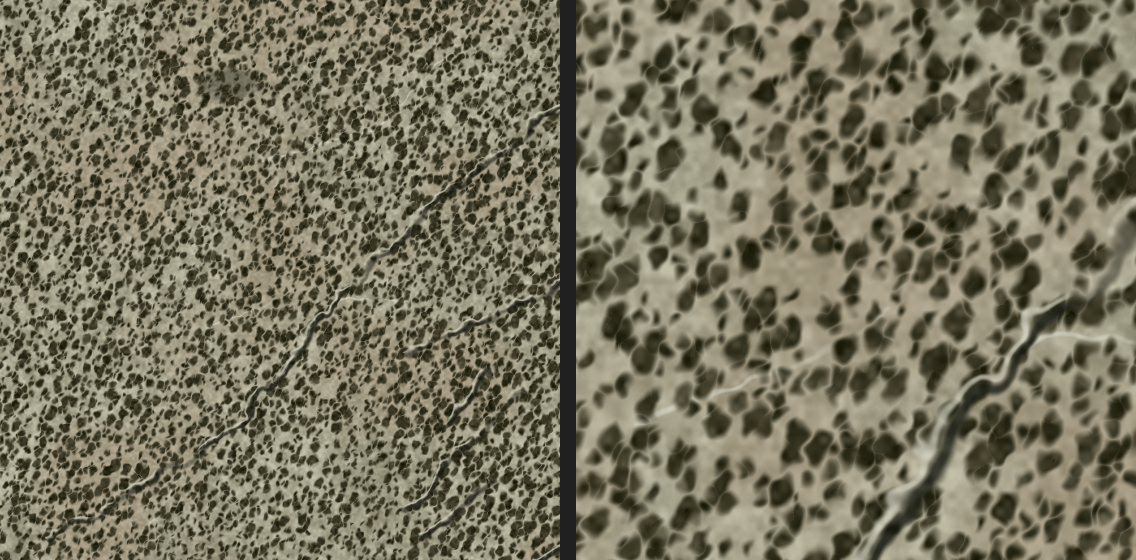
Left: the whole. Right: its middle third, enlarged.
This texture is drawn by a three.js fragment shader. Its source:

```glsl
// Dry scrubland seen from the air: dark shrubs dotted over pale, grainy soil.
// Shrubs are jittered grid cells in two sizes; gullies and trails are warped
// line segments, shaded on the lower right and lit on the upper left.

varying vec2 vUv;

const vec3 SOIL_PALE = vec3(0.73, 0.72, 0.635);
const vec3 SOIL_MID = vec3(0.57, 0.555, 0.465);
const vec3 SOIL_WARM = vec3(0.65, 0.595, 0.50);
const vec3 SHRUB_DARK = vec3(0.11, 0.11, 0.04);
const vec3 SHRUB_LIGHT = vec3(0.31, 0.29, 0.21);
const vec3 GULLY_SHADE = vec3(0.13, 0.135, 0.10);
const vec3 CREST_LIGHT = vec3(0.80, 0.80, 0.74);
const vec3 PATCH_GREY = vec3(0.34, 0.34, 0.28);

const float BIG_CELLS = 50.0;
const float SMALL_CELLS = 88.0;
const float SHRUB_SOFT = 0.0028;
const vec2 SHADE_SHIFT = vec2(0.003, -0.004);

vec2 hash2(vec2 p) {
  vec3 q = fract(p.xyx * vec3(0.1031, 0.1030, 0.0973));
  q += dot(q, q.yzx + 33.33);
  return fract((q.xx + q.yz) * q.zy);
}

// Two independent channels of smooth value noise
vec2 noise2(vec2 p) {
  vec2 i = floor(p), f = fract(p);
  f = f * f * (3.0 - 2.0 * f);
  vec2 low = mix(hash2(i), hash2(i + vec2(1.0, 0.0)), f.x);
  vec2 high = mix(hash2(i + vec2(0.0, 1.0)), hash2(i + 1.0), f.x);
  return mix(low, high, f.y);
}

vec2 fbm2(vec2 p) {
  vec2 sum = vec2(0.0);
  float gain = 0.5;
  for (int i = 0; i < 4; i++) {
    sum += gain * noise2(p);
    p = p * 2.03 + 17.3;
    gain *= 0.5;
  }
  return sum / 0.9375;
}

float segment(vec2 p, vec2 a, vec2 b) {
  vec2 pa = p - a, ba = b - a;
  return length(pa - ba * clamp(dot(pa, ba) / dot(ba, ba), 0.0, 1.0));
}

// Distance to the gullies, which run from lower left to upper right
float gullies(vec2 p) {
  float d = segment(p, vec2(0.08, 0.04), vec2(0.28, 0.15));
  d = min(d, segment(p, vec2(0.28, 0.15), vec2(0.43, 0.25)));
  d = min(d, segment(p, vec2(0.43, 0.25), vec2(0.60, 0.47)));
  d = min(d, segment(p, vec2(0.60, 0.47), vec2(0.81, 0.67)));
  d = min(d, segment(p, vec2(0.81, 0.67), vec2(1.02, 0.82)));
  d = min(d, segment(p, vec2(0.72, 0.37), vec2(1.02, 0.50)));
  d = min(d, segment(p, vec2(0.78, 0.23), vec2(0.86, 0.34)));
  d = min(d, segment(p, vec2(0.72, 0.08), vec2(0.93, 0.31)));
  d = min(d, segment(p, vec2(0.76, 0.05), vec2(0.88, 0.14)));
  return min(d, segment(p, vec2(0.95, -0.01), vec2(1.02, 0.03)));
}

// Distance to the thin pale trails
float trails(vec2 p) {
  float d = segment(p, vec2(0.46, 0.71), vec2(0.68, 0.77));
  d = min(d, segment(p, vec2(0.68, 0.77), vec2(0.84, 0.95)));
  d = min(d, segment(p, vec2(0.38, 0.42), vec2(0.52, 0.48)));
  d = min(d, segment(p, vec2(0.60, 0.46), vec2(0.72, 0.46)));
  return min(d, segment(p, vec2(0.27, 0.06), vec2(0.33, 0.16)));
}

// One shrub layer: x is coverage, y is the tone of the covering shrub
vec2 shrubs(vec2 p, float cells, float chance, float growth) {
  vec2 result = vec2(0.0);
  vec2 cell = floor(p * cells);
  for (int y = -1; y <= 1; y++) {
    for (int x = -1; x <= 1; x++) {
      vec2 id = cell + vec2(float(x), float(y));
      vec2 traits = hash2(id + cells * 3.7);
      vec2 offset = p - (id + hash2(id + cells)) / cells;
      offset.x -= 0.25 * offset.y;
      offset *= vec2(1.12, 0.85);
      float radius = mix(0.20, 0.43, traits.y) * growth / cells;
      float cover = 1.0 - smoothstep(radius - SHRUB_SOFT, radius + SHRUB_SOFT, length(offset));
      cover *= step(traits.x, chance);
      if (cover > result.x) result = vec2(cover, fract(traits.x * 13.0));
    }
  }
  return result;
}

void main() {
  vec2 p = vUv;
  vec2 broad = fbm2(p * 6.0);
  vec2 fine = fbm2(p * 75.0 + 5.0);
  vec2 grain = noise2(p * 210.0);

  // Soil
  vec3 color = mix(SOIL_MID, SOIL_PALE, clamp(0.55 + 1.5 * (fine.x - 0.5) + 0.8 * (broad.x - 0.5), 0.0, 1.0));
  color = mix(color, SOIL_WARM, 0.6 * smoothstep(0.42, 0.7, broad.y));

  // Warped line work; strength varies along each line
  vec2 bent = p + 0.022 * (noise2(p * 24.0) - 0.5) + 0.009 * (noise2(p * 75.0) - 0.5);
  float breakup = smoothstep(0.2, 0.65, noise2(p * 28.0 + 9.0).x);
  float near = 1.0 - smoothstep(0.0, 0.05, gullies(bent));
  float shade = (1.0 - smoothstep(0.001, 0.0075, gullies(bent - SHADE_SHIFT))) * mix(0.4, 0.9, breakup);
  float crest = (1.0 - smoothstep(0.0004, 0.0035, gullies(bent + 0.7 * SHADE_SHIFT))) * breakup;
  float trail = (1.0 - smoothstep(0.0004, 0.0032, trails(bent))) * mix(0.3, 0.75, breakup);

  // Shrubs, denser to the right and along gullies
  float growth = 0.97 + 0.10 * smoothstep(0.4, 0.9, p.x) + 0.12 * near + 0.4 * (broad.x - 0.5);
  vec2 ragged = p + 0.006 * (noise2(p * 130.0) - 0.5);
  vec2 big = shrubs(ragged, BIG_CELLS, 0.86, growth);
  vec2 small = shrubs(ragged, SMALL_CELLS, 0.52, growth);
  vec2 shrub = big.x > small.x ? big : small;
  vec3 crown = mix(SHRUB_DARK, SHRUB_LIGHT, clamp(0.55 * shrub.y + 0.7 * (grain.y - 0.35), 0.0, 1.0));

  // Grey smudge of low growth
  vec2 patchPos = (p - vec2(0.41, 0.85)) * vec2(1.0, 1.8) + 0.03 * (fine - 0.5);
  float smudge = 1.0 - smoothstep(0.035, 0.07, length(patchPos));

  color = mix(color, PATCH_GREY, 0.65 * smudge);
  color = mix(color, CREST_LIGHT, trail);
  color = mix(color, crown, 0.95 * shrub.x);
  color = mix(color, GULLY_SHADE, shade);
  color = mix(color, CREST_LIGHT, 0.75 * crest);
  color += 0.11 * (grain.x - 0.5);
  gl_FragColor = vec4(clamp(color, 0.0, 1.0), 1.0);
}
```
